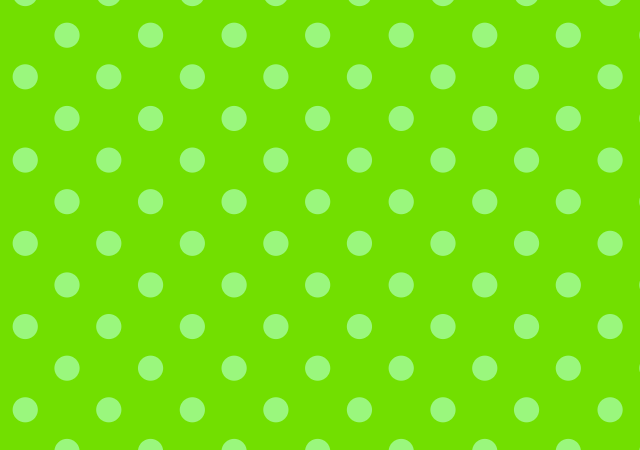
A Shadertoy shader for this pattern:

```glsl
#define REPEATS vec2(7.660, 5.406)   // lattice cells across and down
#define ORIGIN vec2(0.302, 0.483)    // centre of the first dot, in cells
#define DOT_RADIUS 0.1506            // in cells
#define GROUND_COLOR vec3(0.447, 0.873, 0.0)
#define DOT_COLOR vec3(0.605, 0.970, 0.490)

// Distance to the nearest point of a unit square lattice.
float latticeDistance(vec2 p) {
    return length(fract(p + 0.5) - 0.5);
}

void mainImage(out vec4 fragColor, in vec2 fragCoord) {
    vec2 cell = fragCoord / iResolution.xy * REPEATS - ORIGIN;
    float pixel = REPEATS.x / iResolution.x;

    // Two lattices, half a cell apart, make the staggered rows.
    float centerDistance = min(latticeDistance(cell), latticeDistance(cell - 0.5));
    float edge = centerDistance - DOT_RADIUS;

    // One-pixel edge coverage.
    float coverage = clamp(0.5 - edge / pixel, 0.0, 1.0);
    fragColor = vec4(mix(GROUND_COLOR, DOT_COLOR, coverage), 1.0);
}
```
